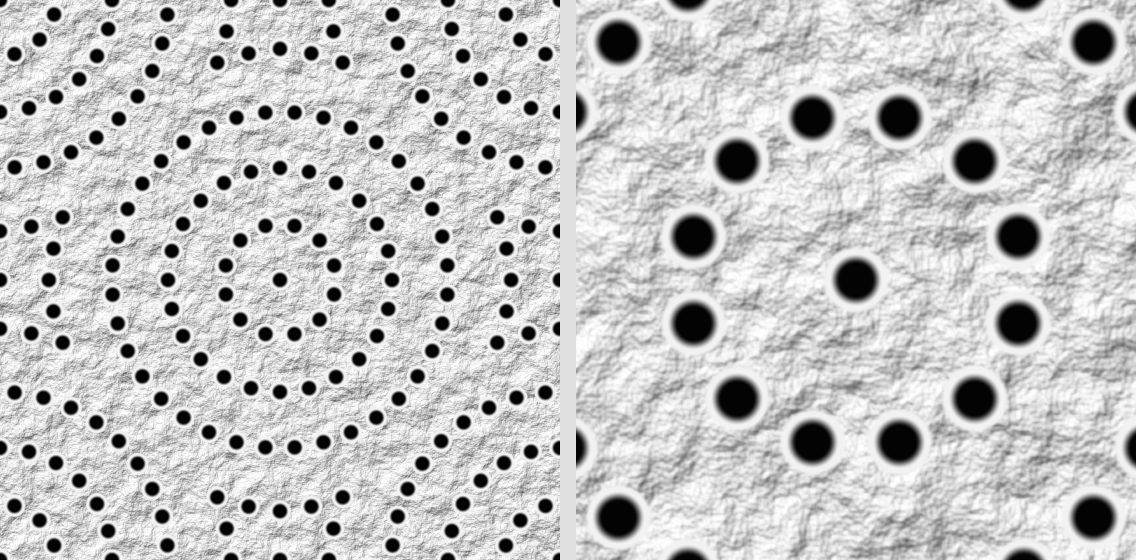
Left: the whole. Right: its middle third, enlarged.
A Shadertoy shader for this pattern:

```glsl
const float TAU = 6.2831853;

// Dot layout, in canvas widths
const int   RINGS        = 3;
const float RING_GAP     = 0.1;
const float DOTS_PER_GAP = 12.0;
const float STAR_STEP    = 0.056;    // spacing along each side of the star
const float STAR_WAIST   = 0.0872;   // centre to middle of a side
const float STAR_FLARE   = 0.0248;   // extra reach at the corners
const float STAR_CURVE   = 1.6;

// Dot profile
const float DOT_CORE   = 0.0095;
const float DOT_EDGE   = 0.0160;
const float HALO_INNER = 0.0175;
const float HALO_OUTER = 0.0212;
const vec3  INK        = vec3(0.01);
const vec3  HALO       = vec3(0.95);

// Paper relief
const float GRAIN_CELLS   = 20.0;
const int   GRAIN_OCTAVES = 5;
const float RELIEF        = 0.165;
const float SLOPE_STEP    = 0.001;
const vec3  LIGHT         = vec3(0.24, -0.439, 0.866);

float hash(vec2 cell, float seed) {
    uvec2 q = uvec2(cell) * uvec2(1597u, 3812u) + uvec2(seed * 131.0);
    uint n = (q.x * 73856u) ^ (q.y * 19349u + 977u);
    n = (n ^ (n >> 15)) * 48271u;
    n = (n ^ (n >> 13)) * 69621u;
    n ^= n >> 16;
    return float(n & 65535u) / 65536.0;
}

// Contribution of one lattice corner with a random unit gradient
float corner(vec2 cell, vec2 offset, float period) {
    float a = TAU * hash(mod(cell, period), period);
    return dot(vec2(cos(a), sin(a)), offset);
}

// Gradient noise that wraps after a whole number of cells
float wrapNoise(vec2 p, float period) {
    vec2 i = floor(p), f = p - i;
    vec2 u = f * f * f * (f * (f * 6.0 - 15.0) + 10.0);
    vec2 e = vec2(1.0, 0.0);
    return mix(mix(corner(i, f, period), corner(i + e, f - e, period), u.x),
               mix(corner(i + e.yx, f - e.yx, period), corner(i + 1.0, f - 1.0, period), u.x), u.y);
}

float paperHeight(vec2 p) {
    float h = 0.0, cells = GRAIN_CELLS;
    for (int i = 0; i < GRAIN_OCTAVES; i++) {
        h += wrapNoise(p * cells, cells) / cells;
        cells *= 2.0;
    }
    return h * RELIEF;
}

// Diffuse light on the embossed surface
float paperShade(vec2 p) {
    vec2 e = vec2(SLOPE_STEP, 0.0);
    float h = paperHeight(p);
    vec2 slope = (vec2(paperHeight(p + e), paperHeight(p + e.yx)) - h) / SLOPE_STEP;
    return clamp(dot(normalize(vec3(-slope, 1.0)), LIGHT), 0.0, 1.0);
}

// Shortest offset to a centre on the wrapped canvas
vec2 wrapOffset(vec2 p, vec2 centre) {
    vec2 d = p - centre;
    return d - round(d);
}

// Centre dot with concentric rings, odd rings turned by half a step
float ringDots(vec2 p) {
    float r = length(p), angle = atan(p.x, p.y), d = r;
    for (int i = 1; i <= RINGS; i++) {
        float stride = TAU / (DOTS_PER_GAP * float(i));
        float phase = 0.5 * float(i % 2);
        float a = angle - stride * (round(angle / stride - phase) + phase);
        d = min(d, length(r * vec2(cos(a), sin(a)) - vec2(RING_GAP * float(i), 0.0)));
    }
    return d;
}

// Centre dot inside a square with inward-curving sides, folded to one octant
float starDots(vec2 p) {
    p = abs(p);
    p = vec2(min(p.x, p.y), max(p.x, p.y));
    float d = length(p);
    for (int k = 0; k <= 2; k++) {
        float t = float(k) / 2.0;
        vec2 dotPos = vec2(2.0 * STAR_STEP * t, STAR_WAIST + STAR_FLARE * pow(t, STAR_CURVE));
        d = min(d, length(p - dotPos));
    }
    return d;
}

void mainImage(out vec4 fragColor, in vec2 fragCoord) {
    vec2 p = fragCoord / iResolution.xy;

    // Rings sit at centre and corners, stars at the edge midpoints
    float d = min(ringDots(wrapOffset(p, vec2(0.5))), ringDots(wrapOffset(p, vec2(0.0))));
    d = min(d, starDots(wrapOffset(p, vec2(0.5, 0.0))));
    d = min(d, starDots(wrapOffset(p, vec2(0.0, 0.5))));

    vec3 color = vec3(paperShade(p));
    color = mix(HALO, color, smoothstep(HALO_INNER, HALO_OUTER, d));
    color = mix(INK, color, smoothstep(DOT_CORE, DOT_EDGE, d));
    fragColor = vec4(color, 1.0);
}
```
